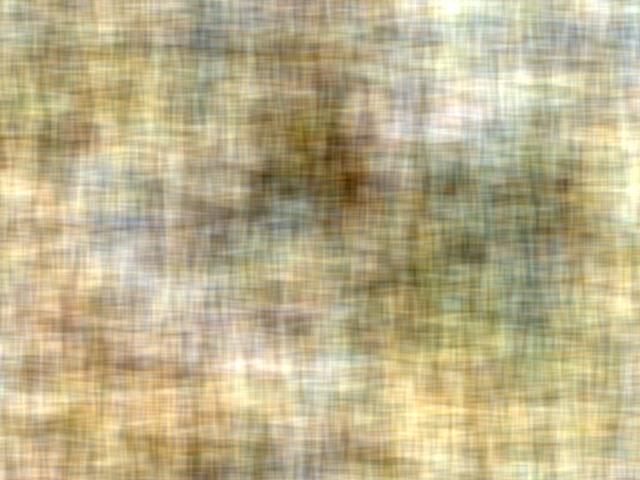
This texture is drawn by a WebGL 1 fragment shader. Its source:

```glsl
precision highp float;

// Weathered linen: cream, khaki and brown blotches broken into fine threads.
// Gradient noise is stretched along the weft and the warp over many octaves;
// one stack sets brightness and two weaker ones set the tints.

uniform vec2 u_resolution;

const int OCTAVES = 8;
const float BASE_FREQUENCY = 1.3;
const float STRETCH_POWER = 0.4;

const vec3 KHAKI = vec3(0.752, 0.706, 0.578);
const vec3 BRIGHTNESS_AXIS = vec3(1.0, 1.03, 1.0);
const vec3 WARM_AXIS = vec3(0.55, 0.05, -0.85);
const vec3 ROSE_AXIS = vec3(0.55, -0.4, 0.25);

float hash(vec2 cell) {
  vec3 q = fract(cell.xyx * vec3(0.1031, 0.1030, 0.0973));
  q += dot(q, q.yzx + 33.33);
  return fract((q.x + q.y) * q.z);
}

// Dot product of a random unit gradient with the offset from its corner
float cornerSlope(vec2 cell, vec2 offset) {
  float angle = 6.28318 * hash(cell);
  return dot(vec2(cos(angle), sin(angle)), offset);
}

float gradientNoise(vec2 p) {
  vec2 cell = floor(p);
  vec2 f = fract(p);
  vec2 blend = f * f * f * (f * (f * 6.0 - 15.0) + 10.0);
  float a = cornerSlope(cell, f);
  float b = cornerSlope(cell + vec2(1.0, 0.0), f - vec2(1.0, 0.0));
  float c = cornerSlope(cell + vec2(0.0, 1.0), f - vec2(0.0, 1.0));
  float d = cornerSlope(cell + vec2(1.0, 1.0), f - vec2(1.0, 1.0));
  return mix(mix(a, b, blend.x), mix(c, d, blend.x), blend.y);
}

// Crossed fractal noise: finer octaves become longer, thinner threads
float wovenNoise(vec2 p, float seed, float falloff) {
  float sum = 0.0;
  float amplitude = 1.0;
  float frequency = BASE_FREQUENCY;
  for (int i = 0; i < OCTAVES; i++) {
    float along = pow(frequency, 1.0 - STRETCH_POWER);
    vec2 shift = vec2(17.37, 41.73) * (float(i) + 1.0) + seed;
    float weft = gradientNoise(p * vec2(along, frequency) + shift);
    float warp = gradientNoise(p * vec2(frequency, along) + shift.yx + 73.19);
    sum += amplitude * (1.1 * weft + 0.95 * warp);
    amplitude *= falloff;
    frequency *= 2.0;
  }
  return sum;
}

// Soft elliptical patch, one at its centre and fading outwards
float softPatch(vec2 p, vec2 centre, vec2 radius) {
  vec2 d = (p - centre) / radius;
  return exp(-dot(d, d));
}

void main() {
  vec2 p = gl_FragCoord.xy / u_resolution.y;

  // Broad light and shade across the cloth
  float shade = 0.2 * softPatch(p, vec2(0.72, 0.2), vec2(0.5, 0.13))
              - 0.09 * softPatch(p, vec2(0.4, 0.8), vec2(0.5, 0.2));

  float brightness = shade + 0.235 * wovenNoise(p, 5.2, 0.85);
  float warmth = 0.09 * wovenNoise(p, 131.6, 0.87);
  float rosiness = 0.045 * wovenNoise(p, 267.9, 0.87);

  vec3 color = KHAKI + BRIGHTNESS_AXIS * brightness
             + WARM_AXIS * warmth + ROSE_AXIS * rosiness;
  gl_FragColor = vec4(clamp(color, 0.0, 1.0), 1.0);
}
```
